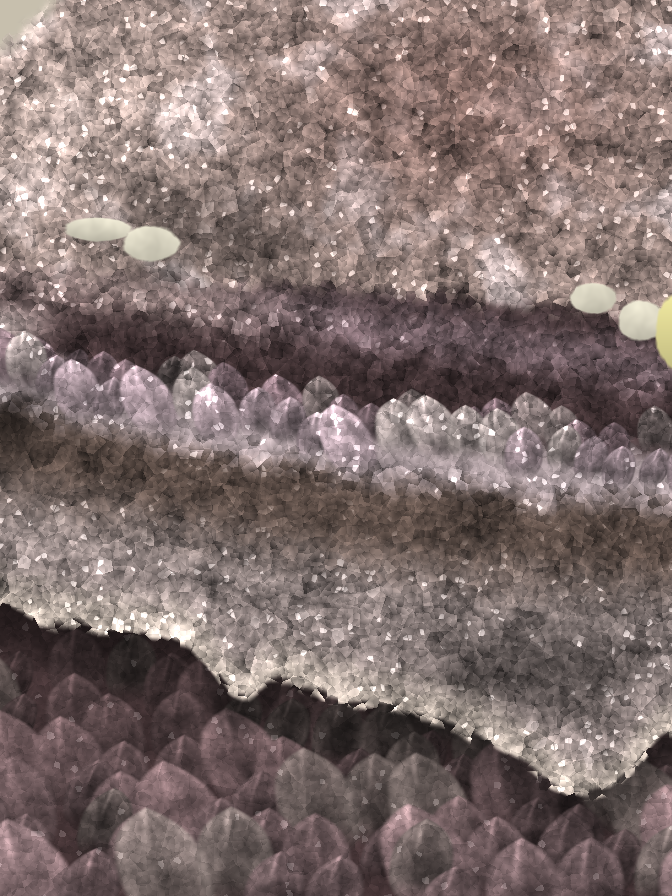
This texture is drawn by a Shadertoy shader. Its source:

```glsl
// Draws a banded amethyst geode: crusted ledges, a crystal ridge and large dark points below.

float hash(vec2 p) {
  return fract(sin(dot(p, vec2(127.1, 311.7))) * 4375.85);
}

vec2 hash2(vec2 p) {
  return vec2(hash(p), hash(p + 37.3));
}

// Cellular noise: x = border distance, y = cell random, z = facet slope
vec3 cells(vec2 p) {
  vec2 base = floor(p);
  float nearest = 9.0, second = 9.0, id = 0.0, slope = 0.0;
  for (int j = -1; j <= 1; j++)
  for (int i = -1; i <= 1; i++) {
    vec2 cell = base + vec2(i, j);
    vec2 offset = p - cell - hash2(cell);
    float d = length(offset);
    if (d < nearest) {
      second = nearest;
      nearest = d;
      id = hash(cell + 11.0);
      slope = dot(offset, vec2(cos(44.0 * id), sin(44.0 * id)));
    } else second = min(second, d);
  }
  return vec3(second - nearest, id, slope);
}

float waves(vec2 p) {
  float sum = 0.0, amp = 0.5;
  for (int i = 0; i < 4; i++) {
    sum += amp * sin(p.x + 1.7 * sin(p.y)) * cos(p.y - 1.3 * sin(p.x));
    p = mat2(1.5, 1.1, -1.1, 1.5) * p + 2.3;
    amp *= 0.6;
  }
  return sum;
}

float bump(float d, float width) {
  return exp(-d * d / (width * width));
}

float glow(vec2 p, vec2 center, vec2 radius) {
  return bump(length((p - center) / radius), 1.0);
}

// Height of a ledge that falls from left to right
float ledge(float x, float left, float right) {
  return mix(right, left, pow(clamp(1.0 - x, 0.0, 1.0), 1.6));
}

float lipHeight(float x) {
  return 0.322 - 0.2 * x + 0.02 * bump(x - 0.25, 0.06) - 0.03 * bump(x - 0.355, 0.04)
    - 0.035 * bump(x - 0.86, 0.1) + 0.06 * smoothstep(0.9, 1.0, x);
}

// One row of pointed crystals along a ledge
vec3 crystalRow(vec3 color, vec2 q, float left, float right, float size, vec3 tint, float seed) {
  float spacing = size * 1.05, column = floor(q.x / spacing);
  for (int k = -1; k <= 1; k++) {
    float id = column + float(k);
    vec2 r = hash2(vec2(id, seed));
    float x = (id + 0.2 + 0.6 * r.x) * spacing;
    float y = ledge(x / 0.75, left, right) + size * (r.x - 0.5) * 0.8;
    vec2 d = (q - vec2(x, y)) / (size * mix(0.6, 1.2, r.y));
    d.x += (r.y - 0.5) * 0.7 * d.y;
    float y2 = d.y * d.y;
    float shape = abs(d.x) / 0.68 + y2 * (0.4 + 0.6 * y2) - 1.0;
    float mask = smoothstep(0.08, -0.08, shape) * smoothstep(-1.0, -0.2, d.y);
    float facet = smoothstep(-0.08, 0.08, d.x + 0.15 * d.y + 0.5 * (r.x - 0.5));
    float light = 0.84 + 0.3 * d.y - 0.18 * facet + 0.5 * (r.y - 0.5);
    light += 0.12 * bump(shape + 0.18, 0.1) + 0.25 * waves(d * 2.5 + id * 3.0);
    light += 0.4 * bump(d.x + 0.2 - 0.15 * d.y, 0.06) * smoothstep(0.1, 0.7, d.y);
    vec3 stone = mix(tint, tint.g * vec3(1.2, 1.17, 1.08), 0.5 * step(0.75, r.x));
    color = mix(color, stone * light, mask * 0.85);
  }
  return color;
}

// Pale mineral lump with a wavy rim
vec3 lump(vec3 color, vec2 p, vec2 center, vec2 radius, vec3 tint) {
  vec2 d = (p - center) / radius;
  float shape = length(d) + 0.1 * waves(d * 2.0 + 40.0 * center);
  return mix(color, tint * (0.95 + 0.1 * d.y), smoothstep(1.08, 0.92, shape));
}

void mainImage(out vec4 fragColor, in vec2 fragCoord) {
  vec2 p = fragCoord / iResolution.xy;
  vec2 q = vec2(0.75 * p.x, p.y);
  vec3 coarse = cells(q * 38.0), medium = cells(q * 80.0), fine = cells(q * 165.0);
  float cloud = waves(q * 17.0), drift = waves(q * 38.0 + 5.0);
  float y = p.y + 0.014 * (medium.y - 0.5) + 0.01 * cloud;

  // Hollow with a lilac shelf
  vec3 color = vec3(0.24, 0.185, 0.19);
  vec3 lilac = mix(vec3(0.59, 0.51, 0.5), vec3(0.42, 0.35, 0.37), smoothstep(0.2, 0.55, p.x));
  color = mix(color, lilac, bump(y - 0.698 + 0.11 * p.x, 0.03));

  // Ridge, brown recess and lower ledge
  float below = ledge(p.x, 0.59, 0.475) - y;
  color = mix(color, vec3(0.66, 0.6, 0.61), smoothstep(-0.035, 0.0, below));
  color = mix(color, vec3(0.34, 0.285, 0.26), smoothstep(0.02, 0.06, below));
  color = mix(color, vec3(0.55, 0.5, 0.49), smoothstep(0.085, 0.18, below));
  color *= 1.0 - 0.45 * glow(p, vec2(0.8, 0.255), vec2(0.17, 0.05));
  color *= 1.0 - 0.4 * glow(p, vec2(0.0, 0.53), vec2(0.1, 0.05));
  color = mix(color, vec3(0.72, 0.65, 0.64), glow(p, vec2(0.0, 0.637), vec2(0.06, 0.022)));

  // Upper crust
  float crust = smoothstep(-0.012, 0.012, y - 0.703 + 0.055 * p.x);
  vec3 rose = mix(vec3(0.6, 0.525, 0.5), vec3(0.7, 0.645, 0.64), smoothstep(0.0, 0.5, cloud));
  rose = mix(rose, vec3(0.48, 0.37, 0.345), 0.75 * glow(p, vec2(0.7, 0.88), vec2(0.27, 0.13)));
  rose = mix(rose, vec3(0.77, 0.69, 0.66), 0.8 * glow(p, vec2(0.06, 0.87), vec2(0.22, 0.14)));
  rose *= 1.0 - 0.35 * glow(p, vec2(0.32, 0.74), vec2(0.18, 0.06));
  color = mix(color, rose, crust);
  color = crystalRow(color, q, 0.61, 0.505, 0.032, vec3(0.46, 0.385, 0.41), 3.0);
  color = crystalRow(color, q, 0.59, 0.485, 0.036, vec3(0.67, 0.59, 0.62), 8.0);

  // Faceted grain and glints
  float lip = lipHeight(p.x), above = y - lip;
  color = mix(color, vec3(0.78, 0.73, 0.68), 0.75 * smoothstep(0.065, 0.005, above));
  float grain = 0.24 * (coarse.y + medium.y + 0.8 * fine.y - 1.4);
  grain += 0.22 * (coarse.z + medium.z + fine.z) + 0.2 * (cloud + drift);
  grain -= 0.06 * smoothstep(0.15, 0.0, medium.x);
  color *= 1.03 + grain * (1.0 - 0.5 * bump(below, 0.03));
  float glint = step(0.95, fine.y) * smoothstep(0.05, 0.25, fine.x) + 0.3 * step(0.96, medium.y);
  color += 0.3 * glint * smoothstep(0.25, 0.55, color.g);

  // Large crystals in the lower hollow
  vec3 deep = vec3(0.25, 0.19, 0.195);
  for (float t = 0.0; t < 1.1; t += 0.2) {
    vec3 tint = mix(vec3(0.33, 0.26, 0.265), vec3(0.52, 0.43, 0.44), t);
    deep = crystalRow(deep, q, 0.26 - 0.25 * t, 0.17 - 0.16 * t, 0.05 + 0.016 * t, tint, 20.0 + floor(5.0 * t + 0.5));
  }
  deep *= 1.0 + 0.5 * grain;
  deep += 0.12 * step(0.975, fine.y);
  deep *= mix(0.55, 1.0, smoothstep(0.0, 0.07, lip - p.y));
  color = mix(deep, color, smoothstep(-0.004, 0.004, above));

  // Pale lumps and the corner
  vec3 cream = vec3(0.9, 0.88, 0.8) * (0.98 + 0.1 * drift);
  color = lump(color, p, vec2(0.145, 0.744), vec2(0.05, 0.013), cream);
  color = lump(color, p, vec2(0.225, 0.728), vec2(0.042, 0.02), cream);
  color = lump(color, p, vec2(0.883, 0.667), vec2(0.034, 0.017), cream);
  color = lump(color, p, vec2(0.955, 0.642), vec2(0.035, 0.022), cream);
  color = lump(color, p, vec2(1.005, 0.63), vec2(0.03, 0.04), vec3(0.9, 0.87, 0.6));
  color = mix(color, vec3(0.78, 0.75, 0.68), smoothstep(0.03, -0.03, p.x + 1.5 * (1.0 - y) - 0.08));
  fragColor = vec4(clamp(color, 0.0, 1.0), 1.0);
}
```
